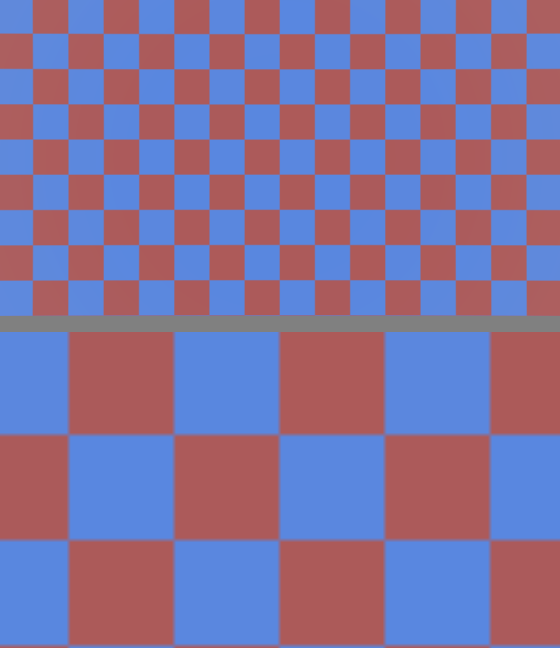
Top: the whole. Bottom: its middle third, enlarged.
A Shadertoy shader for this pattern:

```glsl
#define ROWS 9.0
#define COLUMNS 16.0
#define GRID_SHIFT vec2(0.006, -0.024)
#define PINCUSHION 0.006
#define EDGE_SOFTNESS 0.021
#define BLUE vec3(0.352, 0.530, 0.874)
#define RED vec3(0.674, 0.352, 0.352)
#define HAZE vec3(0.70, 0.66, 0.68)
#define HAZE_AMOUNT 0.065
#define TINT_VARIATION 0.008

const float PI = 3.14159265;

float hash(vec2 cell) {
    return fract(sin(dot(cell, vec2(127.1, 311.7))) * 43758.5453);
}

// Signed checker: +1 on even cells, -1 on odd cells, with a soft ramp between.
float softChecker(vec2 grid, float halfWidth) {
    vec2 stripes = clamp(sin(PI * grid) / (PI * halfWidth), -1.0, 1.0);
    return stripes.x * stripes.y;
}

void mainImage(out vec4 fragColor, in vec2 fragCoord) {
    vec2 p = (fragCoord - 0.5 * iResolution.xy) / iResolution.y;
    float radius2 = dot(p, p);

    // Slight lens stretch towards the borders
    vec2 grid = p * (1.0 - PINCUSHION * radius2) * ROWS;
    grid += 0.5 * vec2(COLUMNS, ROWS) + GRID_SHIFT;

    // Two-colour board, never sharper than one pixel
    float halfWidth = max(EDGE_SOFTNESS, 0.5 * ROWS / iResolution.y);
    float blueShare = 0.5 + 0.5 * softChecker(grid, halfWidth);
    vec3 color = mix(RED, BLUE, blueShare);

    // Faint warm or cool tint per cell
    float tint = hash(floor(grid)) - 0.5;
    color += TINT_VARIATION * tint * vec3(1.0, 0.0, -1.0);

    // Pale haze growing outwards
    color = mix(color, HAZE, HAZE_AMOUNT * smoothstep(0.05, 1.0, radius2));

    fragColor = vec4(color, 1.0);
}
```
